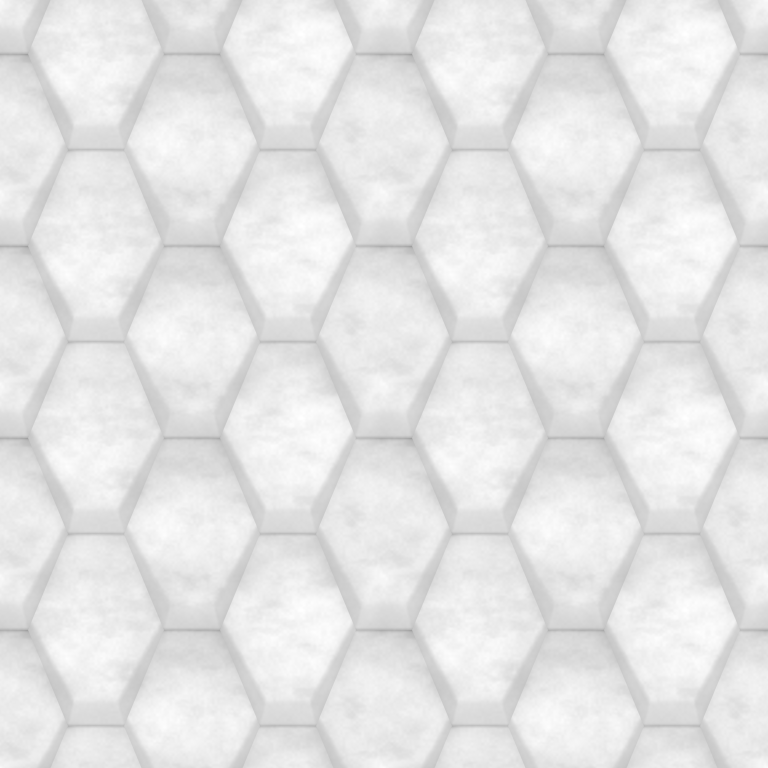
A Shadertoy shader for this pattern:

```glsl
// Pale stone scales: elongated hexagons in staggered columns, four repeats each way.
// Each tile has a flat face, bevels on its three lower sides and a shadowed top;
// wrapping value noise adds mottled wear that repeats every two cells across and one down.

float hash(ivec2 cell) {
    uvec2 q = uvec2(cell) * uvec2(1597u, 3812u) + uvec2(977u, 131u);
    uint n = (q.x ^ (q.y * 2971u)) * 48271u;
    n = (n ^ (n >> 15)) * 73857u;
    n = (n ^ (n >> 13)) * 19349u;
    return float((n ^ (n >> 16)) & 65535u) / 65535.0;
}

// Value noise over p * freq, repeating every 2 x 1 cells
float noise(vec2 p, ivec2 freq) {
    ivec2 period = freq * ivec2(2, 1);
    vec2 s = mod(p * vec2(freq), vec2(period));
    ivec2 i = ivec2(floor(s));
    vec2 f = fract(s);
    f = f * f * (3.0 - 2.0 * f);
    ivec2 lo = i % period, hi = (i + 1) % period;
    return mix(mix(hash(lo), hash(ivec2(hi.x, lo.y)), f.x),
               mix(hash(ivec2(lo.x, hi.y)), hash(hi), f.x), f.y);
}

float fbm(vec2 p, ivec2 freq) {
    float sum = 0.0, amp = 0.5;
    for (int k = 0; k < 4; k++) {
        sum += amp * noise(p, freq);
        freq *= 2;
        amp *= 0.55;
    }
    return sum / 1.01;
}

// Distance inside the slanted sides of a tile centred at the origin
float slantDistance(vec2 q) {
    return (0.3542 - abs(q.x) - 0.4167 * abs(q.y)) / 1.083;
}

float tileShade(vec2 q, float mottle, float stain, float columnTone, float px) {
    float x = abs(q.x);
    float outer = slantDistance(q);
    float faceSide = (0.319 + 0.544 * q.y - x) / 1.138;
    float faceDist = min(faceSide, q.y + 0.375);

    // Face: bright middle, shaded top and soft rim
    float rim = max(min(faceDist, outer), 0.0);
    float face = columnTone - 0.075 * smoothstep(0.05, 0.5, q.y);
    face -= 0.055 * exp(-rim / 0.035);
    face += 0.13 * (mottle - 0.5) - 0.035 * stain;

    // Bevels: darker slanted sides, lighter ledge below
    float ledge = smoothstep(-0.01, 0.01, 0.115 - 0.25 * (q.y + 0.375) - x);
    float side = 0.822 - 0.035 * exp(-max(outer, 0.0) / 0.02);
    float bevel = mix(side, 0.848 + 0.02 * (q.y + 0.44) / 0.06, ledge);
    bevel += 0.07 * (mottle - 0.5);

    float tone = mix(bevel, face, smoothstep(-0.012 - px, 0.012 + px, faceDist));

    // Dark joint between stacked tiles, with a faint shadow under it
    float joint = (0.5 - abs(q.y)) / max(0.009, px);
    tone -= 0.095 * exp(-joint * joint);
    return tone - 0.025 * exp(-(0.5 - q.y) / 0.03);
}

void mainImage(out vec4 fragColor, in vec2 fragCoord) {
    vec2 p = 4.0 * fragCoord / iResolution.xy;
    float px = 4.0 / iResolution.y;

    // Two interleaved sets of columns, half a cell apart
    vec2 a = fract(p - vec2(0.5, 0.71875) + 0.5) - 0.5;
    vec2 b = fract(p - vec2(0.0, 0.21875) + 0.5) - 0.5;

    // Cloudy wear, horizontal stains and fine grain
    float grain = noise(p, ivec2(72)) - 0.5;
    float mottle = fbm(p, ivec2(7)) + 0.16 * grain;
    float stain = smoothstep(0.55, 0.75, fbm(p + 0.37, ivec2(5, 9)));

    float shadeA = tileShade(a, mottle, stain, 0.957, px);
    float shadeB = tileShade(b, mottle, stain, 0.934, px);
    float tone = mix(shadeB, shadeA, smoothstep(-0.7 * px, 0.7 * px, slantDistance(a)));
    fragColor = vec4(vec3(clamp(tone, 0.0, 1.0)), 1.0);
}
```
